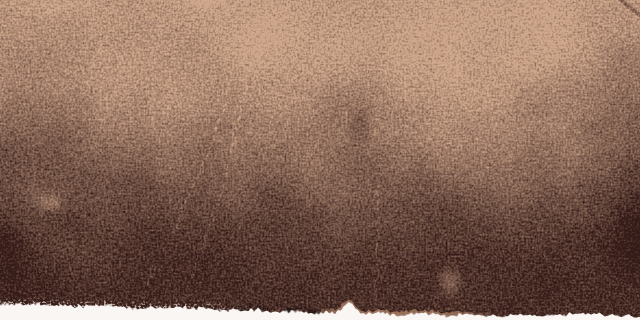
Write a Shadertoy shader that draws this texture.

```glsl
// Aged brown cloth with grain, scratches, stains and a torn white lower border.
#define DARK_BROWN vec3(0.295, 0.187, 0.160)
#define PALE_TAN vec3(0.755, 0.605, 0.505)
#define PAPER_WHITE vec3(0.975, 0.965, 0.955)
#define FADE_LOW 0.07
#define FADE_HIGH 0.91
#define GRAIN_AMOUNT 0.46
#define WEAVE_AMOUNT 0.20
#define CLOUD_AMOUNT 0.20
#define SCRATCH_WIDTH 0.0022
#define SCRATCH_LIGHT 0.27
#define TEAR_ROUGHNESS 0.012

// Random unit gradient at a lattice point.
vec2 latticeGradient(vec2 cell) {
    uvec2 q = uvec2(ivec2(cell)) * uvec2(1597u, 3821u);
    uint h = (q.x ^ q.y) * 74761u;
    h = (h ^ (h >> 15)) * 48271u;
    h = (h ^ (h >> 13)) * 69621u;
    float angle = float((h >> 8) & 65535u) * 6.28318 / 65536.0;
    return vec2(cos(angle), sin(angle));
}

float gradientNoise(vec2 p) {
    vec2 i = floor(p), f = p - i;
    vec2 w = f * f * f * (f * (f * 6.0 - 15.0) + 10.0);
    vec2 e = vec2(1.0, 0.0);
    float a = dot(latticeGradient(i), f);
    float b = dot(latticeGradient(i + e.xy), f - e.xy);
    float c = dot(latticeGradient(i + e.yx), f - e.yx);
    float d = dot(latticeGradient(i + e.xx), f - e.xx);
    return mix(mix(a, b, w.x), mix(c, d, w.x), w.y);
}

float cloudNoise(vec2 p) {
    float sum = 0.0, amplitude = 1.0;
    for (int i = 0; i < 5; i++) {
        sum += amplitude * gradientNoise(p);
        p = p * 2.07 + 13.7;
        amplitude *= 0.6;
    }
    return sum;
}

float segmentDistance(vec2 p, vec2 a, vec2 b) {
    vec2 ap = p - a, ab = b - a;
    return length(ap - ab * clamp(dot(ap, ab) / dot(ab, ab), 0.0, 1.0));
}

float softSpot(vec2 p, vec2 center, vec2 radius) {
    vec2 q = (p - center) / radius;
    return exp(-dot(q, q));
}

float lineMask(float d, float width, float pixel) {
    return 1.0 - smoothstep(width - 0.5 * pixel, width + pixel, d);
}

// Broken, slightly wandering pale scratches.
float scratches(vec2 p, float pixel) {
    vec2 q = p;
    q.x += 0.012 * gradientNoise(p * vec2(8.0, 24.0)) + 0.007 * gradientNoise(p * 85.0);
    float right = min(segmentDistance(q, vec2(0.780, 0.78), vec2(0.703, 0.44)),
                      segmentDistance(q, vec2(0.703, 0.44), vec2(0.586, 0.09)));
    float left = min(segmentDistance(q, vec2(0.716, 0.72), vec2(0.638, 0.49)),
                     segmentDistance(q, vec2(0.638, 0.49), vec2(0.440, 0.06)));
    float upright = segmentDistance(q, vec2(1.188, 0.51), vec2(1.172, 0.05));
    float faint = min(segmentDistance(q, vec2(1.667, 0.23), vec2(1.667, 0.03)),
                      segmentDistance(q, vec2(0.105, 0.50), vec2(0.105, 0.10)));
    float mask = lineMask(min(min(left, right), upright), SCRATCH_WIDTH, pixel);
    mask = max(mask, 0.45 * lineMask(faint, SCRATCH_WIDTH, pixel));
    return mask * smoothstep(-0.25, 0.25, gradientNoise(p * vec2(70.0, 55.0) + 5.3));
}

// Broad fading, darkened sides, pale patches and stains.
float clothTone(vec2 p) {
    float clouds = cloudNoise(p * 3.2 + 4.0);
    float tone = smoothstep(FADE_LOW, FADE_HIGH, p.y + 0.07 * clouds);
    float middle = smoothstep(0.0, 0.35, p.y) * (1.0 - smoothstep(0.65, 1.05, p.y));
    tone -= (0.06 + 0.10 * middle) * (1.0 - smoothstep(0.0, 0.35, p.x));
    tone -= (0.06 + 0.22 * middle) * smoothstep(1.72, 2.0, p.x);
    tone += 0.09 * softSpot(p, vec2(1.50, 0.72), vec2(0.38, 0.28));
    tone -= 0.09 * softSpot(p, vec2(0.35, 0.84), vec2(0.35, 0.13));
    tone += 0.11 * softSpot(p, vec2(0.83, 0.87), vec2(0.11, 0.12));
    tone += 0.20 * softSpot(p, vec2(0.64, 1.00), vec2(0.05, 0.025));
    tone += 0.14 * softSpot(p, vec2(0.16, 0.98), vec2(0.10, 0.035));
    tone += 0.33 * softSpot(p, vec2(0.151, 0.367), vec2(0.040, 0.023));
    tone += 0.50 * softSpot(p, vec2(1.406, 0.120), vec2(0.031, 0.040));
    tone -= 0.25 * softSpot(p, vec2(1.128, 0.610), vec2(0.030, 0.048));
    return tone + 0.5 * CLOUD_AMOUNT * clouds;
}

void mainImage(out vec4 fragColor, in vec2 fragCoord) {
    float pixel = 1.0 / iResolution.y;
    vec2 p = fragCoord * pixel;

    // Fine grain, crossed threads and scattered dark pits.
    float grain = gradientNoise(p * 147.0 + 0.37);
    float weave = gradientNoise(p * vec2(163.0, 47.0)) + gradientNoise(p * vec2(43.0, 159.0));
    float pits = smoothstep(0.22, 0.55, gradientNoise(p * 119.0 + 31.4));
    float tone = clothTone(p) + GRAIN_AMOUNT * grain + WEAVE_AMOUNT * weave - 0.25 * pits;
    tone += SCRATCH_LIGHT * scratches(p, pixel);

    // Crease across the upper right corner.
    float crease = segmentDistance(p, vec2(1.94, 1.0), vec2(2.0, 0.952));
    tone -= 0.5 * lineMask(crease, 0.004, 2.0 * pixel);
    vec3 color = mix(DARK_BROWN, PALE_TAN, clamp(tone, -0.18, 1.12));

    // Torn border, with a shadow and an exposed tan layer near its middle.
    float tear = mix(0.044, 0.016, smoothstep(0.1, 1.5, p.x));
    tear += TEAR_ROUGHNESS * (gradientNoise(vec2(p.x * 14.0, 2.3)) + gradientNoise(p * vec2(75.0, 45.0)));
    tear += 0.026 * softSpot(vec2(p.x, 0.0), vec2(1.09, 0.0), vec2(0.028, 1.0));
    float height = p.y - tear;
    float center = smoothstep(0.68, 0.85, p.x) * (1.0 - smoothstep(1.40, 1.58, p.x));
    float shade = center * (1.0 - smoothstep(0.002, 0.020, height));
    color *= 1.0 - 0.55 * shade * smoothstep(-0.2, 0.3, gradientNoise(p * vec2(18.0, 30.0)));
    float layer = smoothstep(0.98, 1.06, p.x) * center * lineMask(abs(height - 0.004), 0.004, pixel);
    color = mix(color, vec3(0.72, 0.53, 0.42), 0.75 * layer);
    float fray = (1.0 - smoothstep(0.0, 0.024, height)) * (1.0 - smoothstep(0.55, 0.90, p.x));
    color = mix(color, PAPER_WHITE, 0.65 * fray * smoothstep(0.05, 0.35, grain));
    color = mix(color, PAPER_WHITE, 1.0 - smoothstep(-pixel, pixel, height));
    fragColor = vec4(color, 1.0);
}
```
